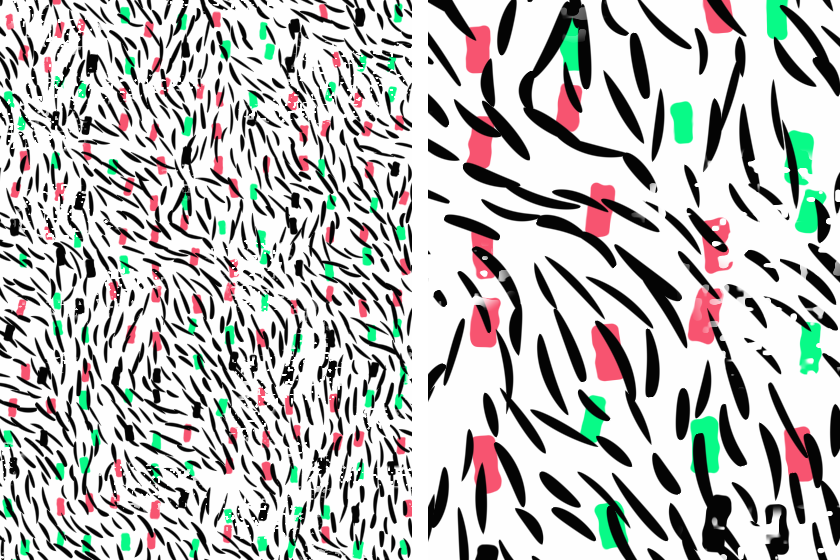
Left: the whole. Right: its middle third, enlarged.
A Shadertoy shader for this pattern:

```glsl
// Brushed textile print: tapered black strokes that follow a drifting lean,
// laid over scattered rounded dabs of pink, green and black, with worn flecks.
// Strokes and dabs are distance functions on jittered grids; one unit = height.

#define STROKE_CELL vec2(0.0208, 0.0365)
#define STROKE_LENGTH vec2(0.012, 0.027)
#define STROKE_WIDTH vec2(0.0021, 0.0043)
#define STROKE_SKIP 0.06
#define MAIN_LEAN 0.42
#define LEAN_SWING 2.0
#define DAB_CELL 0.062
#define DAB_SIZE vec2(0.0072, 0.0152)
#define WEAR 0.60

const vec3 PAPER = vec3(0.995);
const vec3 INK = vec3(0.015);
const vec3 PINK = vec3(0.97, 0.33, 0.44);
const vec3 GREEN = vec3(0.03, 0.98, 0.53);

vec3 hash3(vec2 p) {
    vec3 q = fract(p.xyx * vec3(0.1031, 0.1030, 0.0973));
    q += dot(q, q.yxz + 33.33);
    return fract((q.xxy + q.yzz) * q.zyx);
}

float valueNoise(vec2 p) {
    vec2 i = floor(p), f = fract(p);
    f = f * f * (3.0 - 2.0 * f);
    float low = mix(hash3(i).x, hash3(i + vec2(1, 0)).x, f.x);
    float high = mix(hash3(i + vec2(0, 1)).x, hash3(i + vec2(1, 1)).x, f.x);
    return mix(low, high, f.y);
}

// Coordinates of p across (x) and along (y) an axis leaning left by angle
vec2 turn(vec2 p, float angle) {
    float c = cos(angle), s = sin(angle);
    return vec2(c * p.x + s * p.y, c * p.y - s * p.x);
}

// Curved stroke with tapering ends
float strokeDistance(vec2 p, float halfLength, float halfWidth, vec3 rnd) {
    float t = clamp(p.y / halfLength, -1.0, 1.0);
    float bend = (rnd.x - 0.5) * 0.009 * (t * t - 0.4);
    float taper = pow(1.0 - t * t, mix(0.2, 0.8, rnd.y));
    float width = halfWidth * taper * (1.0 + 0.7 * (rnd.z - 0.5) * t);
    return max(abs(p.x + bend) - width, abs(p.y) - halfLength);
}

float strokeField(vec2 p) {
    vec2 q = turn(p, MAIN_LEAN);
    vec2 home = floor(q / STROKE_CELL);
    float d = 1.0;
    for (int j = -2; j <= 2; j++)
    for (int i = -2; i <= 2; i++) {
        vec2 id = home + vec2(i, j);
        vec3 place = hash3(id + 71.0), form = hash3(id + 213.0);
        if (form.z < STROKE_SKIP) continue;
        vec2 jitter = (place.xy - 0.5) * vec2(0.4, 0.5);
        jitter.y += 0.5 * mod(id.x, 2.0);
        vec2 centre = (id + 0.5 + jitter) * STROKE_CELL;
        // Neighbours share a lean, so strokes gather into combed patches
        float swing = LEAN_SWING * (valueNoise(centre * 13.0 + 40.0) - 0.5);
        vec2 local = turn(q - centre, swing + 0.35 * (place.z - 0.5));
        float halfLength = mix(STROKE_LENGTH.x, STROKE_LENGTH.y, form.x);
        float halfWidth = mix(STROKE_WIDTH.x, STROKE_WIDTH.y, form.y);
        d = min(d, strokeDistance(local, halfLength, halfWidth, hash3(id + 507.0)));
    }
    return d;
}

float dabDistance(vec2 p, vec2 halfSize) {
    float corner = 0.004;
    vec2 k = abs(p) - halfSize + corner;
    return length(max(k, 0.0)) + min(max(k.x, k.y), 0.0) - corner;
}

// Paints the dabs over the given ground colour
vec3 paintDabs(vec3 ground, vec2 p, float edge) {
    vec2 home = floor(p / DAB_CELL);
    float wobble = 0.0022 * (valueNoise(p * 160.0) - 0.5);
    for (int j = -1; j <= 1; j++)
    for (int i = -1; i <= 1; i++) {
        vec2 id = home + vec2(i, j);
        vec3 place = hash3(id + 19.0), form = hash3(id + 331.0);
        vec2 centre = (id + 0.5 + 0.55 * (place.xy - 0.5)) * DAB_CELL;
        vec2 local = turn(p - centre, 0.45 * (place.z - 0.6));
        vec2 size = DAB_SIZE * mix(vec2(0.82), vec2(1.15), form.xy);
        vec3 tint = form.z < 0.42 ? PINK : form.z < 0.78 ? GREEN : INK;
        float d = dabDistance(local, size) + wobble;
        ground = mix(ground, tint, smoothstep(edge, -edge, d));
    }
    return ground;
}

// Small paper-coloured chips, gathered in flat worn bands
float wornFlecks(vec2 p) {
    float band = valueNoise(p * vec2(9.0, 20.0) + 5.0);
    float chip = valueNoise(p * vec2(190.0, 230.0));
    return smoothstep(WEAR, WEAR + 0.12, band) * smoothstep(0.66, 0.76, chip);
}

void mainImage(out vec4 fragColor, in vec2 fragCoord) {
    vec2 p = fragCoord / iResolution.y;
    float edge = 0.9 / iResolution.y;

    vec3 colour = paintDabs(PAPER, p, edge);
    colour = mix(colour, INK, smoothstep(edge, -edge, strokeField(p)));
    colour = mix(colour, PAPER, wornFlecks(p));

    fragColor = vec4(colour, 1.0);
}
```
